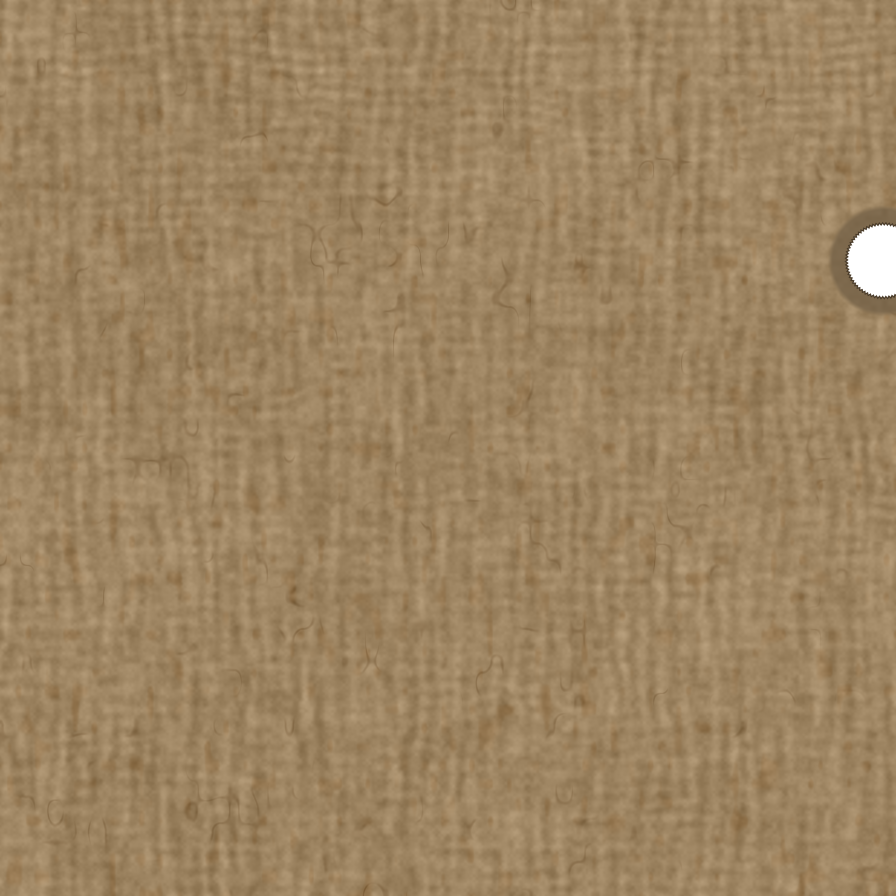
Write a WebGL 1 fragment shader that draws this texture.

```glsl
precision highp float;
// Tan woven book cloth with uneven vertical ribs and a punched eyelet at the right edge.

uniform vec2 u_resolution;

#define CLOTH vec3(0.619, 0.521, 0.384)
#define RIB_COUNT 43.0
#define RIB_DEPTH 0.032
#define WEFT_COUNT 56.0
#define WEFT_DEPTH 0.018
#define STREAK 0.068
#define SLUB 0.055
#define GRAIN 0.055
#define EYELET vec2(0.986, 0.709)
#define HOLE_RADIUS 0.0400
#define RING_RADIUS 0.0600

const float TAU = 6.2831853;

float hash(vec2 p) {
  return fract(sin(dot(p, vec2(127.1, 311.7))) * 43758.5453);
}

float noise(vec2 p) {
  vec2 cell = floor(p);
  vec2 f = fract(p);
  f = f * f * (3.0 - 2.0 * f);
  float low = mix(hash(cell), hash(cell + vec2(1.0, 0.0)), f.x);
  float high = mix(hash(cell + vec2(0.0, 1.0)), hash(cell + 1.0), f.x);
  return mix(low, high, f.y);
}

// Noise centred on zero
float signedNoise(vec2 p) {
  return noise(p) - 0.5;
}

// Wandering parallel threads: q.x runs across them, q.y along them
float threads(vec2 q, float count, float seed) {
  float wander = signedNoise(q * vec2(15.0, 9.0) + seed)
               + 0.35 * signedNoise(q * vec2(40.0, 48.0) + seed);
  float s = q.x * count + 0.9 * wander;
  float strength = noise(vec2(s * 0.7, q.y * 15.0) + seed * 1.7);
  return cos(TAU * s) * mix(0.2, 1.1, strength);
}

// Relief of the weave, as a brightness offset
float weave(vec2 p) {
  vec2 bent = p + 0.004 * vec2(signedNoise(p * 45.0 + 3.0),
                               signedNoise(p * 45.0 + 61.0));
  float weftStrength = mix(0.75, 1.4, smoothstep(0.65, 1.0, p.y));
  float relief = RIB_DEPTH * threads(bent, RIB_COUNT, 11.0);
  relief += WEFT_DEPTH * weftStrength * threads(bent.yx, WEFT_COUNT, 37.0);
  relief += STREAK * signedNoise(bent * vec2(115.0, 24.0) + 5.0);
  relief += SLUB * signedNoise(bent * vec2(42.0, 125.0) + 19.0);
  relief += GRAIN * signedNoise(p * vec2(170.0, 140.0) + 71.0);
  relief += 0.5 * GRAIN * signedNoise(p * 310.0 + 43.0);
  relief += 0.022 * signedNoise(p * 5.0 + 29.0);
  return relief;
}

vec3 cloth(vec2 p) {
  vec3 color = CLOTH + weave(p);

  // Warm stains that lie in the grooves
  float stain = smoothstep(0.70, 0.98, noise(p * vec2(95.0, 48.0) + 83.0));
  color -= stain * vec3(0.025, 0.045, 0.060);

  // Short, thin dark creases between threads
  float crease = 1.0 - smoothstep(0.0, 0.09, abs(signedNoise(p * vec2(65.0, 42.0) + 7.0)));
  float sparse = smoothstep(0.68, 0.92, noise(p * vec2(34.0, 27.0) + 53.0));
  return color - crease * sparse * vec3(0.065, 0.070, 0.070);
}

// Flat brown ring, ragged dark rim and white hole
vec3 addEyelet(vec3 color, vec2 p, float pixel) {
  vec2 d = p - EYELET;
  float r = length(d);
  float angle = atan(d.y, d.x);
  float grain = 0.03 * signedNoise(p * 160.0 + 91.0);

  float ring = 1.0 - smoothstep(RING_RADIUS - 0.004, RING_RADIUS + 0.003, r);
  color = mix(color, vec3(0.49, 0.41, 0.30) + grain, ring);

  float edge = HOLE_RADIUS + 0.0008 * sin(angle * 72.0);
  float rim = 1.0 - smoothstep(0.0005, 0.0025, abs(r - edge - 0.0008));
  color = mix(color, vec3(0.24, 0.19, 0.13), 0.8 * rim);

  float hole = 1.0 - smoothstep(edge - pixel, edge + pixel, r);
  return mix(color, vec3(1.0), hole);
}

void main() {
  vec2 p = gl_FragCoord.xy / u_resolution;
  float pixel = 1.0 / min(u_resolution.x, u_resolution.y);
  gl_FragColor = vec4(addEyelet(cloth(p), p, pixel), 1.0);
}
```
